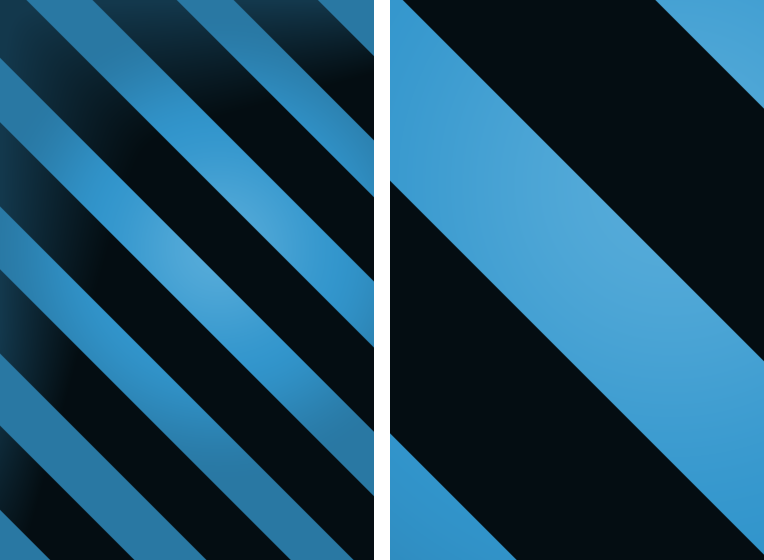
Left: the whole. Right: its middle third, enlarged.
Give the GLSL for this pattern, as a Shadertoy shader.

```glsl
// Diagonal dark bands over a blue ground lit by a soft radial glow.
// Bands are looped with slightly uneven spacing; each one fades from teal
// at the upper left border to near black along its length.

// Blue ground: three-stop radial gradient
vec3 blueGround(vec2 p) {
    float r = distance(p, vec2(0.39, 0.443));
    vec3 glow = mix(vec3(0.335, 0.67, 0.85), vec3(0.195, 0.585, 0.80), smoothstep(0.0, 0.24, r));
    return mix(glow, vec3(0.16, 0.47, 0.64), smoothstep(0.20, 0.42, r));
}

// Dark band colour: the teal fade is longest near the corner diagonal
vec3 bandColor(float across, float along) {
    float start = sqrt(across * across + 0.003);
    float fadeLength = max(0.49 - 0.43 * start, 0.02);
    float teal = 1.0 - clamp((along - start) / fadeLength, 0.0, 1.0);
    teal *= smoothstep(0.0, 0.25, fadeLength);
    return mix(vec3(0.015, 0.052, 0.07), vec3(0.075, 0.22, 0.30), teal);
}

// Coverage of the six bands; the outer ones drift from the even pitch
float bandMask(float across, float pixel) {
    float mask = 0.0;
    for (int i = 0; i < 6; i++) {
        float t = float(i) - 2.5;
        float t2 = t * t;
        float center = 0.1615 + 0.2655 * t + t2 * (0.0008 * t2 - 0.00342);
        float edge = (abs(across - center) - 0.0752) * 0.7071;
        mask = max(mask, 1.0 - smoothstep(-0.75 * pixel, 0.75 * pixel, edge));
    }
    return mask;
}

void mainImage(out vec4 fragColor, in vec2 fragCoord) {
    // Height is one unit; y runs down from the top
    float pixel = 1.0 / iResolution.y;
    vec2 p = fragCoord * pixel;
    p.y = 1.0 - p.y;

    float across = p.y - p.x;
    float along = p.x + p.y;
    vec3 color = mix(blueGround(p), bandColor(across, along), bandMask(across, pixel));
    fragColor = vec4(color, 1.0);
}
```
